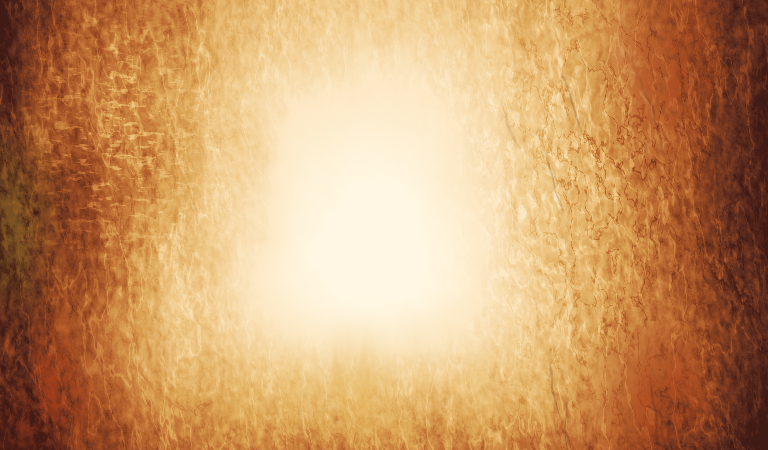
Write a WebGL 1 fragment shader that draws this background.

```glsl
precision highp float;
// Weathered amber canvas: a cream glow in the middle falls off to rust and umber.
// A tone field (glow, edge falloff, stretched gradient noise) feeds a colour ramp;
// tinted patches, pale flakes, fine veins and thin dark creases add the wear.

uniform vec2 u_resolution;

const vec3 SOOT  = vec3(0.25, 0.10, 0.08);
const vec3 UMBER = vec3(0.38, 0.18, 0.12);
const vec3 RUST  = vec3(0.59, 0.28, 0.13);
const vec3 COPPER = vec3(0.75, 0.43, 0.20);
const vec3 OCHRE = vec3(0.86, 0.64, 0.33);
const vec3 SAND  = vec3(0.94, 0.79, 0.54);
const vec3 CREAM = vec3(0.99, 0.91, 0.77);
const vec3 IVORY = vec3(1.0, 0.97, 0.89);
const vec3 SCARLET = vec3(0.64, 0.20, 0.08);
const vec3 OLIVE = vec3(0.54, 0.43, 0.14);
const vec3 GOLD = vec3(0.86, 0.66, 0.26);

vec2 hash2(vec2 p) {
  p = vec2(dot(p, vec2(127.1, 311.7)), dot(p, vec2(269.5, 183.3)));
  return fract(sin(p) * 43758.5);
}

float gradientNoise(vec2 p) {
  vec2 i = floor(p), f = fract(p);
  vec2 u = f * f * f * (f * (f * 6.0 - 15.0) + 10.0);
  vec2 e = vec2(1.0, 0.0);
  float a = dot(hash2(i) * 2.0 - 1.0, f);
  float b = dot(hash2(i + e.xy) * 2.0 - 1.0, f - e.xy);
  float c = dot(hash2(i + e.yx) * 2.0 - 1.0, f - e.yx);
  float d = dot(hash2(i + e.xx) * 2.0 - 1.0, f - e.xx);
  return mix(mix(a, b, u.x), mix(c, d, u.x), u.y);
}

float fbm(vec2 p) {
  float sum = 0.0, amp = 0.6;
  for (int i = 0; i < 5; i++) {
    sum += amp * gradientNoise(p);
    p = mat2(1.9, 0.2, -0.2, 2.1) * p + 7.3;
    amp *= 0.6;
  }
  return sum;
}

// Soft elliptical patch, 1 at its centre
float patchMask(vec2 uv, vec2 centre, vec2 size) {
  vec2 d = (uv - centre) / size;
  return exp(-dot(d, d));
}

// Thin continuous line along the zero level of a noise field
float vein(float field, float width) {
  return 1.0 - smoothstep(0.0, width, abs(field));
}

// Bowed, tapering line from a to b
float crease(vec2 p, vec2 a, vec2 b, float bow, float width) {
  vec2 ab = b - a;
  float h = clamp(dot(p - a, ab) / dot(ab, ab), 0.0, 1.0);
  float taper = sin(3.14159 * h);
  vec2 side = normalize(vec2(-ab.y, ab.x));
  float d = length(p - a - ab * h - side * bow * taper);
  return (1.0 - smoothstep(0.2 * width, width, d)) * sqrt(max(taper, 0.0));
}

// Brightness from the centre outwards, before any texture
float baseTone(vec2 uv) {
  float side = 0.92 * pow(abs(uv.x - 0.495) * 2.0, 1.6);
  float rise = uv.y - 0.46;
  float lift = rise > 0.0 ? 0.75 * rise * rise : 2.3 * rise * rise;
  float glow = patchMask(uv, vec2(0.47, 0.42), vec2(0.18, 0.24));
  float plume = patchMask(uv, vec2(0.50, 0.75), vec2(0.13, 0.30));
  return 0.98 - length(vec2(side, lift)) + 0.26 * glow + 0.08 * plume;
}

vec3 ramp(float t) {
  vec3 c = mix(SOOT, UMBER, clamp(t / 0.14, 0.0, 1.0));
  c = mix(c, RUST, clamp((t - 0.14) / 0.15, 0.0, 1.0));
  c = mix(c, COPPER, clamp((t - 0.29) / 0.15, 0.0, 1.0));
  c = mix(c, OCHRE, clamp((t - 0.44) / 0.17, 0.0, 1.0));
  c = mix(c, SAND, clamp((t - 0.61) / 0.19, 0.0, 1.0));
  c = mix(c, CREAM, clamp((t - 0.80) / 0.18, 0.0, 1.0));
  return mix(c, IVORY, clamp((t - 0.98) / 0.2, 0.0, 1.0));
}

void main() {
  vec2 uv = gl_FragCoord.xy / u_resolution;
  vec2 p = gl_FragCoord.xy / u_resolution.y;

  // Cloudy stains also bend the outline of the glow
  float stain = fbm(p * vec2(4.0, 2.5) + 3.0);
  float base = baseTone(uv + 0.06 * vec2(stain, -stain));
  float wear = 1.0 - 0.95 * smoothstep(0.6, 1.08, base);

  // Leaning brush streaks and fine grain
  vec2 q = p + vec2(0.1 * p.y, 0.0) + 0.04 * stain;
  float streak = fbm(q * vec2(15.0, 2.5));
  float grain = fbm(q * vec2(65.0, 34.0) + 11.0);
  float tone = base + wear * (0.16 * stain + 0.21 * streak + 0.27 * grain);

  // Pale flakes: horizontal nicks at left, crackled paint at right
  float left = patchMask(uv, vec2(0.15, 0.70), vec2(0.11, 0.26));
  float right = patchMask(uv, vec2(0.75, 0.62), vec2(0.13, 0.42));
  float nicks = smoothstep(0.06, 0.24, fbm(p * vec2(26.0, 62.0)));
  float crackle = smoothstep(0.04, 0.22, fbm(q * vec2(48.0, 24.0) + 5.0));
  tone += 0.20 * nicks * left + 0.13 * crackle * right;

  // Continuous veins: pale brush edges and dark cracks
  float pale = vein(fbm(q * vec2(11.0, 2.6) + 19.0), 0.035);
  float dark = vein(fbm(q * vec2(15.0, 6.0) + 31.0), 0.03);
  tone += wear * (0.10 * pale - 0.14 * dark * (0.4 + right));
  vec3 color = ramp(tone);

  // Scarlet, olive and gold tints
  float red = patchMask(uv, vec2(0.86, 0.84), vec2(0.06, 0.17))
    + patchMask(uv, vec2(0.06, 0.14), vec2(0.08, 0.15))
    + patchMask(uv, vec2(0.85, 0.12), vec2(0.06, 0.13));
  float green = patchMask(uv, vec2(0.02, 0.50), vec2(0.04, 0.18));
  float gold = patchMask(uv, vec2(0.46, 0.12), vec2(0.18, 0.10));
  color = mix(color, SCARLET, clamp(red * (0.35 + streak + grain), 0.0, 0.6));
  color = mix(color, OLIVE, clamp(green * (0.35 + streak + grain), 0.0, 0.5));
  color = mix(color, GOLD, clamp(gold * (0.25 + streak), 0.0, 0.5));

  // Scattered faint creases, then the forked one at the right edge
  float lines = 0.0;
  for (int i = 0; i < 10; i++) {
    vec2 r = hash2(vec2(float(i), 4.7));
    vec2 start = vec2(1.1 + 0.55 * r.x, 0.1 + 0.88 * r.y);
    vec2 end = start + vec2(0.06 * r.y - 0.01, -0.10 - 0.12 * r.x);
    lines += 0.22 * crease(q, start, end, 0.02 * (r.x - 0.5), 0.004);
  }
  vec2 bent = p + 0.02 * grain;
  lines += 0.7 * crease(bent, vec2(1.60, 0.45), vec2(1.72, 0.26), -0.02, 0.008);
  lines += 0.6 * crease(bent, vec2(1.57, 0.42), vec2(1.64, 0.35), -0.01, 0.007);
  color = mix(color, SOOT, clamp(lines * wear, 0.0, 0.8));
  gl_FragColor = vec4(color, 1.0);
}
```
